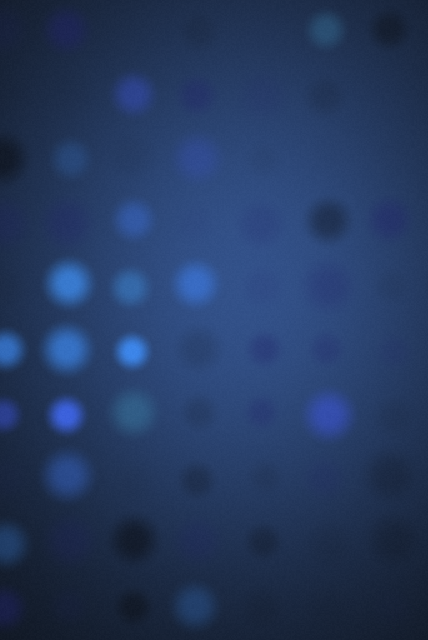
Give the GLSL for this background, as a Shadertoy shader.

```glsl
// Soft blurred grid of blue lights, 7 across and 10 down, on a dim navy glow.

vec3 hash3(vec2 p) {
    vec3 q = fract(p.xyx * vec3(0.1031, 0.1030, 0.0973));
    q += dot(q, q.yxz + 33.33);
    return fract((q.xxy + q.yzz) * q.zyx);
}

// Broad glow, brightest a little above and right of the middle
float glowAt(vec2 p) {
    vec2 d = (p - vec2(0.38, 0.56)) / vec2(0.42, 0.50);
    return exp(-dot(d, d));
}

// Blends one lamp, lit or unlit, over the colour below it
vec3 addLamp(vec3 color, vec2 p, vec2 cell) {
    vec3 pick = hash3(cell + 17.0);
    vec3 shape = hash3(cell + 71.0);
    vec2 center = vec2(0.006, 0.053) + cell * vec2(0.101, 0.1);
    vec2 q = (center - vec2(0.16, 0.43)) / vec2(0.20, 0.25);
    float cluster = exp(-dot(q, q) * dot(q, q));
    float glow = glowAt(center);

    center += (shape.xy - 0.5) * 0.009;
    float radius = mix(0.034, 0.054, shape.z);
    float mask = 1.0 - smoothstep(radius * 0.2, radius, length(p - center));

    // Lit lamps gather in the lower left, with a few strays elsewhere
    if (pick.x < 0.14 + 0.76 * cluster) {
        vec3 tint = mix(vec3(0.26, 0.36, 0.98), vec3(0.25, 0.57, 1.0), smoothstep(0.2, 0.6, pick.z));
        tint = mix(tint, vec3(0.22, 0.46, 0.62), smoothstep(0.72, 0.9, pick.z));
        float strength = mix(0.25, 1.0, pick.y) * mix(0.55, 1.0, cluster);
        return mix(color, tint, mask * strength * mix(0.6, 1.0, glow));
    }
    // Unlit lamps are faint dark stains, stronger toward the corners
    vec3 stain = mix(vec3(0.04, 0.05, 0.07), vec3(0.13, 0.14, 0.42), step(0.65, pick.z));
    return mix(color, stain, mask * pick.y * pick.y * mix(0.8, 0.4, glow));
}

void mainImage(out vec4 fragColor, in vec2 fragCoord) {
    vec2 p = fragCoord / iResolution.y;
    vec3 color = mix(vec3(0.05, 0.066, 0.09), vec3(0.20, 0.32, 0.54), glowAt(p));

    // Nearby cells, so that wide lamps may overlap
    vec2 home = floor((p - vec2(0.006, 0.053)) / vec2(0.101, 0.1) + 0.5);
    for (int y = -1; y <= 1; y++)
        for (int x = -1; x <= 1; x++)
            color = addLamp(color, p, home + vec2(x, y));

    // Fine grain
    color += (hash3(floor(p * 512.0)).x - 0.5) * 0.016;
    fragColor = vec4(color, 1.0);
}
```
